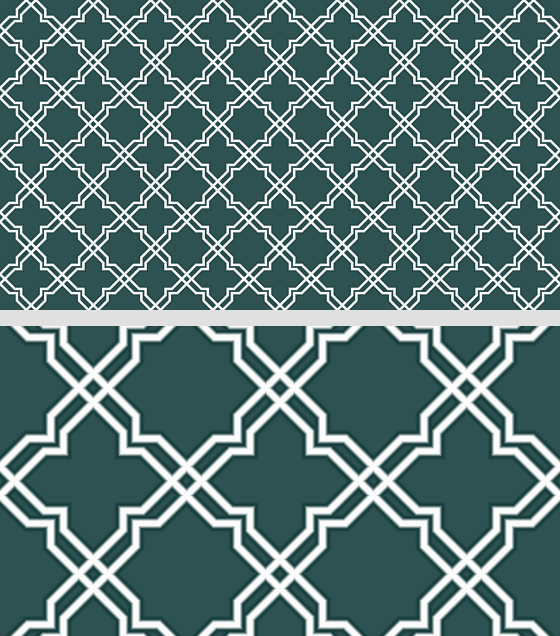
Top, the full canvas; bottom, a detail of the centre.
Write a Shadertoy shader that draws this pattern.

```glsl
// Lattice of eight-pointed stars and pointed crosses, outlined by double strands.
// One quadrant of a cell is folded by symmetry: a strand is the edge of a square
// joined to a diamond, drawn as two offset lines that cross between the stars.

#define REPEATS vec2(9.0, 5.0)
#define SQUARE_HALF 0.306     // strand middle on the straight steps
#define STEP_GAP 0.034        // half the spacing of the pair on the steps
#define DIAGONAL_GAP 0.055    // half the spacing of the pair on the diagonals
#define LINE_WIDTH 0.041
#define RIM_WIDTH 0.020
#define SOFTNESS 0.011        // half the blur of the line edge
#define GROUND vec3(0.18, 0.32, 0.32)
#define SHADE vec3(0.08, 0.23, 0.23)
#define LINE vec3(0.99)

// Signed distance to a star outline, moved by side (-1 inner, +1 outer).
float starOutline(vec2 q, float side) {
    float square = max(q.x, q.y) - SQUARE_HALF - side * STEP_GAP;
    float diamond = (q.x + q.y - 0.5) * sqrt(0.5) - side * DIAGONAL_GAP;
    return min(square, diamond);
}

// Distance to the strands of neighbouring stars that pass through a crossing.
float crossingLine(vec2 q) {
    return abs((abs(q.x - q.y) - 0.5) * sqrt(0.5) + DIAGONAL_GAP);
}

// Distance to the middle of the nearest line.
float latticeDistance(vec2 q) {
    float pair = min(abs(starOutline(q, -1.0)), abs(starOutline(q, 1.0)));
    return min(pair, crossingLine(q));
}

void mainImage(out vec4 fragColor, in vec2 fragCoord) {
    // Fold the canvas into one quadrant, with a star at its corner
    vec2 cell = fragCoord / iResolution.xy * REPEATS;
    vec2 quadrant = abs(fract(cell + 0.5) - 0.5);
    float blur = max(SOFTNESS, 0.5 * REPEATS.y / iResolution.y);

    // Line with smooth edges over a dark rim
    float edge = latticeDistance(quadrant) - 0.5 * LINE_WIDTH;
    float rim = 1.0 - smoothstep(-blur, blur, edge - RIM_WIDTH);
    float line = 1.0 - smoothstep(-blur, blur, edge);

    vec3 color = mix(GROUND, SHADE, rim);
    color = mix(color, LINE, line);
    fragColor = vec4(color, 1.0);
}
```
